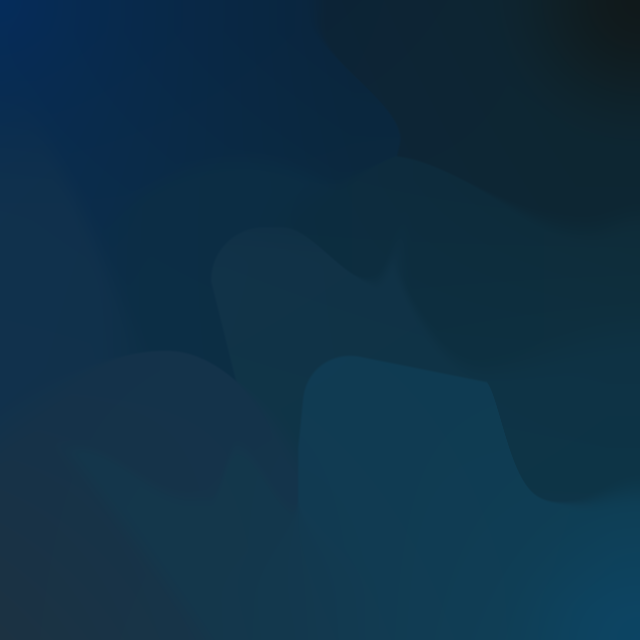
Give the GLSL for this background, as a three.js fragment shader.

```glsl
// Dark blue and teal waves: overlapping folds with crisp crests over a corner gradient.
// Each fold is a curve in x or y turned into a mask, then filled with its own gradient.

#define EDGE 0.0025        // half width of a crisp crest
#define HAZE 0.025         // half width of a soft crest
#define CORNER 0.083       // rounding of the upright folds
#define FOLD_STRENGTH 0.7  // opacity of the faint folds

varying vec2 vUv;

vec3 rgb(float r, float g, float b) {
  return vec3(r, g, b) / 255.0;
}

// 1 where d is positive, blended over the given half width
float cover(float d, float width) {
  return smoothstep(-width, width, d);
}

// Falls from 1 at lo to 0 at hi
float fade(float lo, float hi, float x) {
  return 1.0 - smoothstep(lo, hi, x);
}

// Blend of four corner colours
vec3 corners(vec3 bl, vec3 br, vec3 tl, vec3 tr, vec2 t) {
  t = clamp(t, 0.0, 1.0);
  return mix(mix(bl, br, t.x), mix(tl, tr, t.x), t.y);
}

// Depth inside two half planes that meet in a rounded corner
float roundedMeet(float a, float b, float r) {
  vec2 q = vec2(r - a, r - b);
  return r - length(max(q, 0.0)) - min(max(q.x, q.y), 0.0);
}

// Crest of the long ridge that runs to the right side
float ridgeTop(float x) {
  return 0.757 - 0.5 * max(0.618 - x, 0.0)
    - 0.115 * smoothstep(0.6, 0.92, x) + 0.02 * smoothstep(0.92, 1.0, x);
}

// Crest of the central fold, with a dip before the ridge
float centreTop(float x) {
  return 0.645 - 0.085 * smoothstep(0.44, 0.585, x) + 0.16 * smoothstep(0.585, 0.67, x);
}

// Underside of the dark bowl on the right
float bowlBottom(float x) {
  float wall = max(0.76 - x, 0.0) / 0.142;
  return 0.418 + 0.16 * wall * wall + 0.06 * smoothstep(0.76, 1.0, x);
}

// Crest of the bright fold: a gentle slope, then a drop into a trough
float brightTop(float x) {
  float slope = 0.449 - 0.2 * (min(x, 0.765) - 0.53);
  float fall = exp(-pow(max(x - 0.76, 0.0) / 0.042, 1.6));
  return mix(0.213, slope, fall) + 0.02 * smoothstep(0.9, 1.0, x);
}

// Crest of the lower left mound
float moundTop(float x) {
  float s = x - 0.26;
  return max(0.452 - s * s * (s < 0.0 ? 1.95 : 4.0), 0.2);
}

// Crest of the teal fold inside the mound
float innerTop(float x) {
  return 0.3 - 0.08 * smoothstep(0.12, 0.3, x)
    + 0.08 * smoothstep(0.33, 0.37, x) - 0.1 * smoothstep(0.37, 0.465, x);
}

void main() {
  vec2 p = vUv;

  // Deep blue ground, brightest at the upper left
  vec3 color = corners(rgb(15.0, 48.0, 75.0), rgb(12.0, 46.0, 66.0),
                       rgb(8.0, 43.0, 78.0), rgb(10.0, 37.0, 60.0),
                       vec2(p.x / 0.55, (p.y - 0.35) / 0.6));
  color = mix(color, rgb(4.0, 44.0, 94.0), 0.8 * exp(-7.0 * length(p - vec2(0.0, 1.0))));

  // Faint slope at the left and broad swell beside it
  float slopeEdge = 0.05 + 0.45 * (0.84 - p.y);
  float slope = cover(slopeEdge - p.x, HAZE) * fade(0.65, 0.9, p.y);
  color = mix(color, rgb(18.0, 50.0, 76.0), FOLD_STRENGTH * slope);
  float swellTop = 0.75 - 2.2 * (p.x - 0.38) * (p.x - 0.38);
  float swell = cover(swellTop - p.y, 0.02) * smoothstep(0.14, 0.24, p.x);
  color = mix(color, rgb(12.0, 46.0, 68.0), FOLD_STRENGTH * swell);

  // Dark fold that fills the upper right
  float darkEdge = 0.495 + 0.131 * fade(0.78, 0.97, p.y) - 0.006 * fade(0.75, 0.785, p.y);
  vec3 dark = corners(rgb(13.0, 38.0, 56.0), rgb(13.0, 38.0, 51.0),
                      rgb(12.0, 35.0, 54.0), rgb(14.0, 38.0, 48.0),
                      vec2((p.x - 0.5) / 0.4, (p.y - 0.65) / 0.35));
  dark = mix(dark, rgb(16.0, 25.0, 27.0), fade(0.0, 0.25, length(1.0 - p)));
  float darkWidth = EDGE + 0.02 * smoothstep(0.9, 1.0, p.y);
  color = mix(color, dark, cover(p.x - darkEdge, darkWidth));

  // Long ridge, hazy at both ends
  vec3 ridge = corners(rgb(12.0, 46.0, 64.0), rgb(14.0, 49.0, 65.0),
                       rgb(12.0, 44.0, 65.0), rgb(14.0, 42.0, 54.0),
                       vec2((p.x - 0.4) / 0.6, (p.y - 0.42) / 0.3));
  float ridgeWidth = EDGE + 0.04 * fade(0.45, 0.6, p.x) + 0.03 * smoothstep(0.72, 0.95, p.x);
  float ridgeMask = cover(ridgeTop(p.x) - p.y, ridgeWidth) * smoothstep(0.38, 0.48, p.x);
  color = mix(color, ridge, ridgeMask);

  // Central fold, cut by the dark bowl
  float centreLeft = 0.33 + 0.25 * max(0.56 - p.y, 0.0);
  float centre = roundedMeet(p.x - centreLeft, centreTop(p.x) - p.y, CORNER);
  float bowlWidth = mix(0.02, 0.05, smoothstep(0.72, 0.95, p.x));
  float bowl = cover(p.y - bowlBottom(p.x), bowlWidth) * smoothstep(0.6, 0.645, p.x);
  vec3 centreColor = corners(rgb(15.0, 53.0, 71.0), rgb(13.0, 52.0, 70.0),
                             rgb(18.0, 50.0, 72.0), rgb(15.0, 48.0, 66.0),
                             vec2((p.x - 0.35) / 0.6, (p.y - 0.25) / 0.4));
  float centreWidth = EDGE + 0.035 * smoothstep(0.55, 0.64, p.x);
  float centreMask = cover(centre, centreWidth) * (1.0 - bowl) * fade(0.58, 0.74, p.y);
  color = mix(color, centreColor, centreMask);

  // Lower left mound, fading out toward both ends
  vec3 mound = corners(rgb(28.0, 50.0, 66.0), rgb(19.0, 54.0, 77.0),
                       rgb(20.0, 50.0, 74.0), rgb(20.0, 51.0, 74.0),
                       vec2(p.x / 0.5, p.y / 0.42));
  float moundWidth = EDGE + 0.06 * fade(0.0, 0.2, p.x) + 0.04 * smoothstep(0.36, 0.46, p.x);
  color = mix(color, mound, cover(moundTop(p.x) - p.y, moundWidth));

  // Teal fold inside the mound
  float innerLeft = 0.11 + 0.75 * (0.29 - p.y);
  float inner = cover(innerTop(p.x) - p.y, 0.015) * cover(p.x - innerLeft, HAZE);
  color = mix(color, rgb(19.0, 56.0, 76.0), FOLD_STRENGTH * inner);

  // Bright fold, crisp above and melting into the mound below
  float brightLeft = 0.466 + 0.1 * max(p.y - 0.3, 0.0);
  float bright = roundedMeet(p.x - brightLeft, brightTop(p.x) - p.y, CORNER);
  float brightWidth = EDGE + 0.16 * fade(0.06, 0.22, p.y) + 0.03 * smoothstep(0.86, 1.0, p.x);
  vec3 brightColor = corners(rgb(19.0, 57.0, 79.0), rgb(14.0, 65.0, 89.0),
                             rgb(16.0, 59.0, 83.0), rgb(14.0, 59.0, 80.0),
                             vec2((p.x - 0.46) / 0.5, p.y / 0.44));
  brightColor = mix(brightColor, rgb(12.0, 69.0, 101.0), 0.8 * fade(0.0, 0.24, length(p - vec2(1.0, 0.0))));
  color = mix(color, brightColor, cover(bright, brightWidth));

  gl_FragColor = vec4(color, 1.0);
}
```
